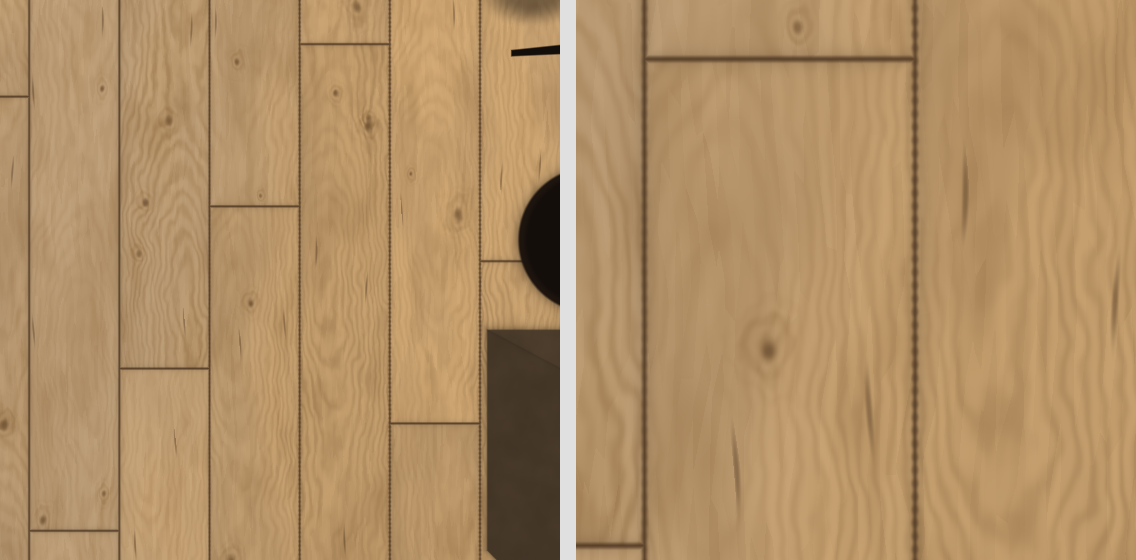
Left: the whole. Right: its middle third, enlarged.
Give the GLSL for this texture, as a WebGL 1 fragment shader.

```glsl
precision highp float;
// Oak plank floor: upright boards with stepped end joints, arched grain,
// knots, hairline cracks and thin soft seams. Layered sines bend the grain,
// cellular noise makes the fibres; dark furniture stands at the right edge.
uniform vec2 u_resolution;

#define BOARD_WIDTH 0.161
#define BOARD_LENGTH 0.967
#define FIRST_SEAM 0.0521
#define JOINT_STEP 0.2897
#define SEAM_HALF 0.0013
#define RING_COUNT 9.0
#define GRAIN_DEPTH 0.62
#define PALE vec3(0.755, 0.635, 0.485)
#define HONEY vec3(0.805, 0.65, 0.45)
#define TAN vec3(0.61, 0.465, 0.295)
#define BARK vec3(0.29, 0.20, 0.12)
#define BLACK vec3(0.08, 0.055, 0.04)

float hash(vec2 p) {
  return fract(sin(dot(p, vec2(127.1, 311.7))) * 43758.545);
}

// Layered sines, roughly -1 to 1
float ripple(vec2 p) {
  float sum = 0.0, amp = 0.5;
  for (int i = 0; i < 4; i++) {
    p = mat2(0.8, 0.6, -0.6, 0.8) * p * 1.7 + 1.3;
    sum += amp * sin(p.x + 1.4 * sin(p.y));
    amp *= 0.6;
  }
  return sum;
}

// Cellular noise: distance to the nearest point, and that point's random id
vec2 cellular(vec2 p) {
  vec2 base = floor(p), best = vec2(9.0, 0.0);
  for (int j = -1; j <= 1; j++) {
    for (int i = -1; i <= 1; i++) {
      vec2 cell = base + vec2(float(i), float(j));
      vec2 point = cell + vec2(hash(cell), hash(cell + 41.3));
      float d = length(p - point);
      if (d < best.x) best = vec2(d, hash(cell + 87.9));
    }
  }
  return best;
}

vec3 wood(vec2 uv, vec2 local, vec2 board) {
  float seed = hash(board) * 40.0;
  vec2 spot = vec2(local.x * BOARD_WIDTH, local.y);

  // Knots: a small core in a broad stain that pushes the grain aside
  float knot = 0.0, stain = 0.0, bulge = 0.0;
  for (int i = 0; i < 3; i++) {
    vec2 key = board * 3.7 + float(i) * 11.3;
    vec2 centre = vec2(BOARD_WIDTH * (0.15 + 0.7 * hash(key)), BOARD_LENGTH * hash(key + 5.1));
    vec2 offset = (spot - centre) * vec2(1.0, 0.7);
    float size = mix(0.003, 0.009, hash(key + 9.4));
    float d = length(offset) / size * (1.0 + 0.3 * ripple(offset * 70.0 + seed));
    float halo = exp(-d * d * 0.12);
    bulge += exp(-dot(offset, offset) / (size * size * 9.0)) * size * 130.0;
    knot += exp(-d * d * 1.8) * (0.3 + 0.25 * hash(key + 3.3));
    stain += halo * (0.45 + 0.3 * sin(d * 3.5));
  }

  // Growth rings cut lengthwise give nested arches, strongest mid-board
  float across = local.x - 0.5 + 0.22 * sin(seed) + 0.05 * sin(local.y * 9.0 + seed);
  across += 0.05 * ripple(vec2(local.x * 3.0, local.y * 17.0) + seed);
  float depth = 0.7 + 0.35 * sin(local.y * 5.0 + seed) + 0.12 * sin(local.y * 11.0 + seed * 2.0);
  float rings = RING_COUNT * length(vec2(across * 2.0, depth)) + bulge;
  rings += 0.3 * ripple(vec2(local.x * 9.0, local.y * 24.0) + seed);
  float line = pow(0.5 + 0.5 * sin(6.2832 * rings), 1.5);

  // Fibres, cracks and cloudy wear
  vec2 fibre = cellular(vec2(uv.x * 170.0 + 0.5 * sin(uv.y * 22.0), uv.y * 15.0) + seed);
  vec2 pore = cellular(vec2(uv.x * 140.0 + 0.4 * sin(uv.y * 31.0), uv.y * 11.0) + seed);
  float crack = smoothstep(0.4, 0.05, pore.x) * step(0.982, pore.y);
  float cloud = ripple(vec2(local.x * 1.6, local.y * 3.5) + seed);
  float smear = ripple(vec2(local.x * 4.5, local.y * 9.0) + seed + 7.0);

  float warmth = smoothstep(0.2, 0.75, uv.x) + 0.5 * (hash(board + 2.7) - 0.5);
  vec3 colour = mix(PALE, HONEY, clamp(warmth + 0.3 * cloud, 0.0, 1.0));
  float strength = mix(0.2, 0.6, hash(board + 8.8)) * (0.75 + 0.45 * cloud);
  float shade = 0.1 + line * strength + 0.28 * (fibre.y - 0.4);
  shade += 0.4 * max(-cloud, 0.0) + 0.4 * max(smear - 0.1, 0.0) + stain;
  colour = mix(colour, TAN, clamp(shade, 0.0, 1.3) * GRAIN_DEPTH);
  colour *= 0.98 + 0.06 * (hash(board + 6.2) - 0.5) + 0.03 * uv.y;
  return mix(colour, BARK, clamp(knot + 0.4 * crack, 0.0, 0.7));
}

void main() {
  vec2 uv = gl_FragCoord.xy / u_resolution;
  float px = 1.0 / min(u_resolution.x, u_resolution.y);

  // Board layout: each column's end joint steps up from the last
  float lane = (uv.x - FIRST_SEAM) / BOARD_WIDTH + 1.0;
  float column = floor(lane);
  float joint = mod(FIRST_SEAM + JOINT_STEP * (column - 1.0), BOARD_LENGTH);
  joint += 0.098 * step(column, 0.5);
  float along = (uv.y - joint) / BOARD_LENGTH;
  vec2 local = vec2(fract(lane), fract(along) * BOARD_LENGTH);
  vec3 colour = wood(uv, local, vec2(column, floor(along)));

  // Seams with a soft, faintly notched edge
  float side = (0.5 - abs(local.x - 0.5)) * BOARD_WIDTH;
  float end = min(local.y, BOARD_LENGTH - local.y);
  float notch = SEAM_HALF * (0.85 + 0.3 * sin(uv.y * 800.0) * smoothstep(0.2, 0.7, uv.x));
  float gap = min(side - notch, end - SEAM_HALF);
  colour *= 1.0 - 0.12 * exp(-max(gap, 0.0) * 260.0);
  colour = mix(colour, BARK, 0.8 * (1.0 - smoothstep(-0.0015, 0.0015 + 0.5 * px, gap)));

  // Soft shadows, then stool seat, rod and box
  float seat = length(uv - vec2(1.0556, 0.5716)) - 0.1285;
  float haze = length((uv - vec2(0.95, 1.01)) / vec2(0.085, 0.05));
  colour *= 1.0 - 0.42 * smoothstep(1.25, 0.4, haze);
  colour *= 1.0 - 0.35 * exp(-max(seat, 0.0) * 120.0);
  vec3 leather = BLACK * (1.0 + 0.4 * smoothstep(-0.015, -0.005, seat));
  colour = mix(leather, colour, smoothstep(-px, 0.004, seat));
  float rod = abs(uv.y - 0.905 - 0.075 * (uv.x - 0.913)) - 0.0055 - 0.03 * (uv.x - 0.913);
  colour = mix(BLACK, colour, smoothstep(-px, 0.002, max(rod, 0.913 - uv.x)));
  float box = max(max(0.870 - uv.x, uv.y - 0.411), 0.887 - uv.x - uv.y);
  float crease = uv.y - 0.411 + 0.53 * (uv.x - 0.870);
  vec3 cover = vec3(0.27, 0.215, 0.155) * (1.0 + 0.04 * ripple(uv * 28.0));
  cover *= 1.0 + 0.08 * smoothstep(-px, px, crease) - 0.12 * exp(-abs(crease) * 500.0);
  colour *= 1.0 - 0.3 * exp(-max(box, 0.0) * 160.0);
  gl_FragColor = vec4(mix(cover, colour, smoothstep(-px, 0.002, box)), 1.0);
}
```
